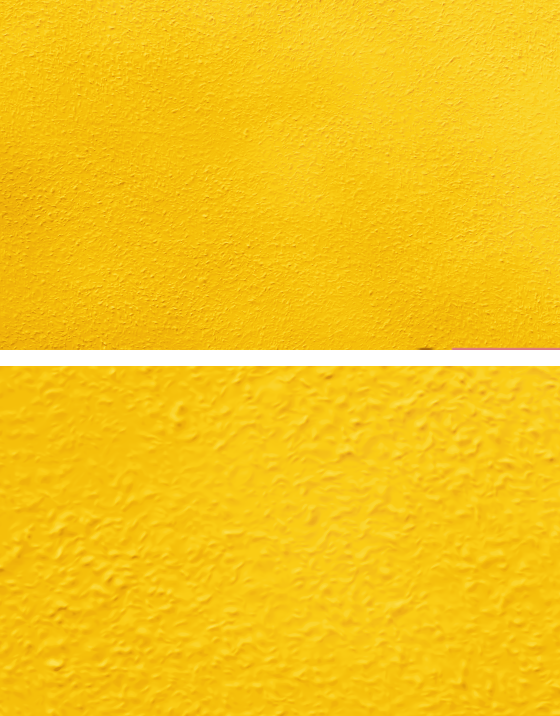
Top, the full canvas; bottom, a detail of the centre.
A Shadertoy shader for this texture:

```glsl
const vec3 PIT    = vec3(0.84, 0.57, 0.03);
const vec3 SHADE  = vec3(0.94, 0.70, 0.04);
const vec3 BODY   = vec3(0.96, 0.75, 0.04);
const vec3 BRIGHT = vec3(0.98, 0.80, 0.08);
const vec3 CREST  = vec3(0.98, 0.83, 0.17);
const vec3 GLARE  = vec3(0.99, 0.87, 0.30);
const vec3 DUSTY  = vec3(0.95, 0.76, 0.12);
const vec3 SKIRTING = vec3(0.86, 0.47, 0.50);
const vec3 SMUDGE   = vec3(0.66, 0.40, 0.05);

const vec2  LIGHT_DIR    = vec2(-0.50, 0.87);
const float FINE_CELLS   = 148.0;   // cells per canvas height
const float MEDIUM_CELLS = 94.0;
const float COARSE_CELLS = 50.0;
const float FINE_RELIEF   = 0.17;
const float MEDIUM_RELIEF = 0.19;
const float COARSE_RELIEF = 0.08;
const float GRAIN_SHARPNESS = 9.0;
const float GRAIN_STRETCH = 0.62;
const float GRAIN_HEIGHT = 1.3;
const float ANGLE_SPREAD = 2.0;
const float MEAN_TONE = 0.47;
const float MOTTLING  = 0.24;
const vec2  WASH = vec2(0.56, 0.44);   // light gained across and up the wall
const float SKIRTING_LEFT = 0.807;
const float SKIRTING_TOP  = 0.006;

vec3 hash3(vec2 cell) {
    vec3 q = fract(cell.xyx * vec3(0.1031, 0.1030, 0.0973));
    q += dot(q, q.yxz + 33.33);
    return fract((q.xxy + q.yzz) * q.zyx);
}

// Slope towards the light of stretched grains lying around one angle
float grainSlope(vec2 p, float angle) {
    vec2 cell = floor(p);
    float slope = 0.0;
    for (int y = -1; y <= 1; y++) {
        for (int x = -1; x <= 1; x++) {
            vec2 neighbour = cell + vec2(x, y);
            vec3 rnd = hash3(neighbour);
            float turn = angle + ANGLE_SPREAD * (fract(rnd.z * 37.0) - 0.5);
            vec2 axis = vec2(cos(turn), sin(turn));
            vec2 d = p - neighbour - rnd.xy;
            vec2 squeezed = d - GRAIN_STRETCH * dot(d, axis) * axis;
            float height = GRAIN_HEIGHT * rnd.z * rnd.z;
            float bump = height * exp(-GRAIN_SHARPNESS * dot(d, squeezed));
            slope += 2.0 * GRAIN_SHARPNESS * bump * dot(squeezed, LIGHT_DIR);
        }
    }
    return slope;
}

// Layered sines, turned and bent at every step, roughly -1 to 1
float softWaves(vec2 p) {
    float sum = 0.0;
    float weight = 0.5;
    for (int i = 0; i < 4; i++) {
        sum += weight * sin(p.x + 1.3 * sin(p.y * 0.8)) * cos(p.y + 0.7 * sin(p.x));
        p = mat2(1.2, 1.5, -1.5, 1.2) * p + 2.7;
        weight *= 0.65;
    }
    return sum;
}

vec3 paintRamp(float tone) {
    vec3 color = mix(PIT, SHADE, smoothstep(-0.55, 0.12, tone));
    color = mix(color, BODY, smoothstep(0.12, 0.38, tone));
    color = mix(color, BRIGHT, smoothstep(0.38, 0.65, tone));
    color = mix(color, CREST, smoothstep(0.65, 0.90, tone));
    return mix(color, GLARE, smoothstep(0.90, 1.5, tone));
}

void mainImage(out vec4 fragColor, in vec2 fragCoord) {
    vec2 uv = fragCoord / iResolution.xy;
    vec2 p = fragCoord / iResolution.y;

    // Bend the cells so that grains clump irregularly
    vec2 warp = vec2(softWaves(p * 38.0), softWaves(p.yx * 41.0 + 5.0));
    vec2 q = p + 0.005 * warp;

    // Plaster relief along trowel swirls, rougher in patches and near the top
    float swirl = -0.2 + 1.2 * softWaves(p * 4.0 + 6.0);
    float relief = FINE_RELIEF * grainSlope(q * FINE_CELLS, swirl)
                 + MEDIUM_RELIEF * grainSlope(q * MEDIUM_CELLS + 17.0, swirl)
                 + COARSE_RELIEF * grainSlope(q * COARSE_CELLS + 43.0, swirl);
    float roughness = 1.0 + 0.5 * softWaves(p * vec2(5.0, 9.0) + 2.0)
                    + 0.25 * smoothstep(0.75, 1.0, uv.y);
    relief *= max(roughness, 0.4);

    // Broad light: paler to the upper right, deeper to the lower left
    float glow = dot(uv - 0.5, WASH) + MOTTLING * softWaves(p * vec2(2.6, 4.0) + 9.0);

    // Shaded grains in the pale areas look dusty
    float dust = smoothstep(0.0, 0.2, glow) * smoothstep(0.05, -0.15, relief);
    vec3 color = paintRamp(MEAN_TONE + glow + relief);
    color.b = mix(color.b, DUSTY.b, dust);

    // Thin skirting at the lower right, with a smudge beside it
    float edge = 1.0 / iResolution.y;
    float strip = smoothstep(SKIRTING_TOP + edge, SKIRTING_TOP - edge, uv.y);
    color = mix(color, SKIRTING, strip * smoothstep(-edge, edge, uv.x - SKIRTING_LEFT));
    color = mix(color, SMUDGE, strip * smoothstep(0.02, 0.005, abs(uv.x - 0.76)));

    fragColor = vec4(color, 1.0);
}
```
